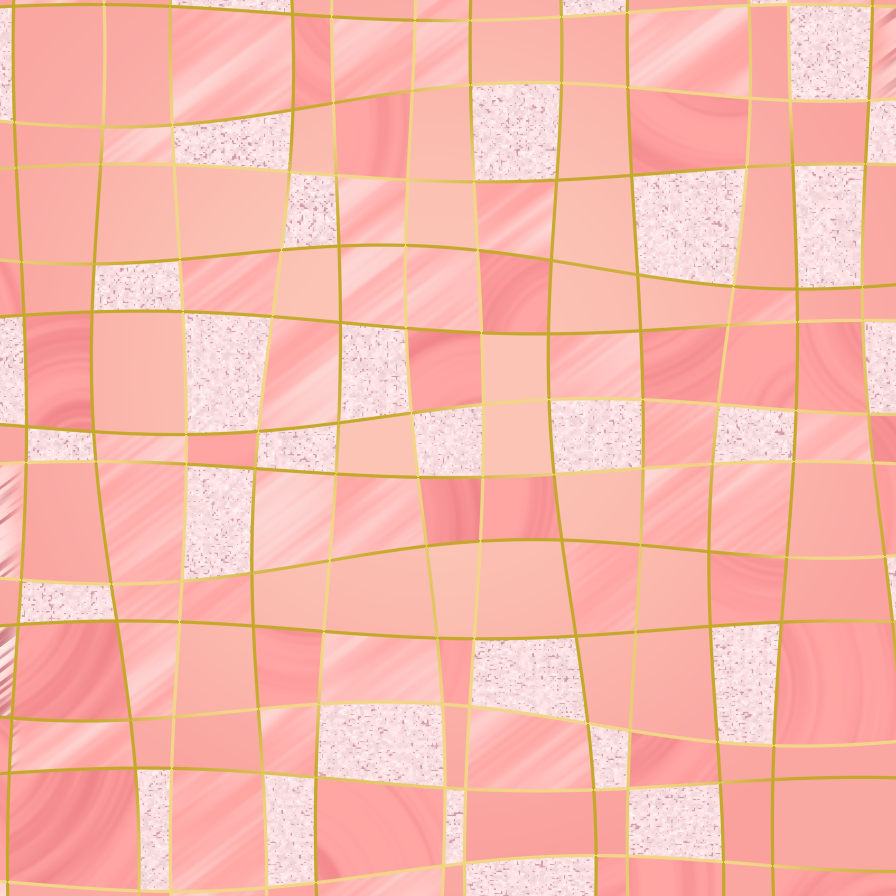
Write a Shadertoy shader that draws this pattern.

```glsl
#define TILE 0.51
#define LINES 12
#define LINE_WIDTH 0.0036
#define GRAIN 400.0
#define SEED 3.7
#define GOLD_DARK vec3(0.77, 0.66, 0.17)
#define GOLD_LIGHT vec3(0.95, 0.84, 0.53)
#define PEACH vec3(0.985, 0.77, 0.71)
#define ROSE vec3(0.98, 0.62, 0.61)
#define CORAL vec3(0.94, 0.52, 0.54)
#define BLUSH vec3(0.99, 0.84, 0.83)
#define GLITTER vec3(0.98, 0.87, 0.88)

const float TAU = 6.2831853;

// Each bend: offset, drift, swing, phase
const vec4 UPRIGHTS[6] = vec4[6](
    vec4(0.024, -0.007, 0.009, 0.49), vec4(0.100, 0.042, 0.016, 0.0),
    vec4(0.199, 0.0, 0.009, 0.49), vec4(0.316, -0.033, 0.015, 0.125),
    vec4(0.379, -0.020, 0.009, 0.42), vec4(0.453, 0.036, 0.013, -0.085));
const vec4 LEVELS[6] = vec4[6](
    vec4(0.014, 0.0, 0.009, 0.50), vec4(0.130, -0.036, 0.017, 0.16),
    vec4(0.193, 0.0, 0.010, 0.54), vec4(0.275, 0.035, 0.017, 0.06),
    vec4(0.355, 0.013, 0.010, 0.58), vec4(0.477, -0.028, 0.014, 0.23));

float hash(vec2 p) {
    return fract(sin(dot(p, vec2(127.1, 311.7))) * 43758.5453);
}

float noise(vec2 p) {
    vec2 i = floor(p), f = fract(p);
    f = f * f * (3.0 - 2.0 * f);
    vec2 e = vec2(0.0, 1.0);
    return mix(mix(hash(i), hash(i + e.yx), f.x),
               mix(hash(i + e.xy), hash(i + e.yy), f.x), f.y);
}

// Returns (cell index, distance to nearest line, index of that line)
vec3 scanLines(vec4 bends[6], float frequency, float across, float along) {
    vec3 found = vec3(0.0, 1.0, 0.0);
    for (int k = 0; k < LINES; k++) {
        vec4 b = bends[k % 6];
        float place = b.x + TILE * float(k / 6) + b.y * along
                    + b.z * cos(TAU * frequency * (along - b.w));
        float gap = across - place;
        found.x += step(0.0, gap);
        if (abs(gap) < found.y) found.yz = vec2(abs(gap), float(k));
    }
    return found;
}

float cellValue(vec2 cell) {
    return hash(cell + SEED);
}

// A cell glitters when its value beats its four neighbours, so none touch
bool isGlitter(vec2 cell) {
    vec2 e = vec2(1.0, 0.0);
    float rival = max(max(cellValue(cell + e), cellValue(cell - e)),
                      max(cellValue(cell + e.yx), cellValue(cell - e.yx)));
    return cellValue(cell) > rival;
}

vec3 glitterColor(vec2 p) {
    float speck = noise(p * GRAIN);
    float clump = noise(p * 45.0);
    vec3 color = GLITTER + 0.10 * (noise(p * GRAIN * 0.6 + 9.0) - 0.5);
    color = mix(color, vec3(0.76, 0.53, 0.60), 0.75 * smoothstep(0.73, 0.95, speck + 0.12 * (clump - 0.5)));
    return mix(color, vec3(1.0, 0.97, 0.97), 0.7 * smoothstep(0.3, 0.1, speck));
}

// Brushed bristles: x runs along the stroke, y across it
float bristles(vec2 s) {
    return 0.55 * noise(s * vec2(4.0, 26.0)) + 0.28 * noise(s * vec2(6.0, 75.0) + 5.0)
         + 0.17 * noise(s * vec2(9.0, 210.0) + 11.0);
}

vec3 paleStroke(vec2 p, float seed) {
    vec2 dir = normalize(vec2(1.0, -0.75));
    vec2 s = vec2(dot(p, dir), dot(p, vec2(-dir.y, dir.x))) + seed * 17.0;
    vec3 color = mix(ROSE + 0.03, BLUSH, smoothstep(0.2, 0.85, bristles(s)));
    // Dry bristle ends along the side edges
    float dry = smoothstep(0.47, 0.5, abs(p.x - 0.5)) * noise(p * 7.0 + seed);
    float hair = noise(s * vec2(9.0, 260.0));
    return mix(color, mix(vec3(0.70, 0.36, 0.40), vec3(1.0, 0.96, 0.95), smoothstep(0.2, 0.55, hair)), dry);
}

vec3 deepStroke(vec2 p, vec2 cell, float seed) {
    vec2 pivot = (cell - 0.5) * TILE / 6.0 + 0.14 * vec2(cos(TAU * seed), sin(TAU * seed));
    vec2 d = p - pivot;
    vec2 s = vec2(dot(d, vec2(0.7, -0.5)), length(d)) + seed * 13.0;
    return mix(CORAL, ROSE + 0.03, smoothstep(0.1, 0.65, bristles(s)));
}

vec3 satin(vec2 p, float seed) {
    float fade = smoothstep(0.12, 0.62, length(p - vec2(0.48, 0.42)));
    return mix(PEACH, ROSE, clamp(0.85 * fade + 0.25 * (seed - 0.5), 0.0, 1.0));
}

void mainImage(out vec4 fragColor, in vec2 fragCoord) {
    vec2 p = fragCoord / iResolution.xy;
    p.y = 1.0 - p.y;
    vec3 upright = scanLines(UPRIGHTS, 1.1, p.x, p.y);
    vec3 level = scanLines(LEVELS, 1.25, p.y, p.x);
    vec2 cell = vec2(upright.x, level.x);

    // Cell fill
    float kind = hash(cell + 41.3), seed = hash(cell + 73.9);
    vec3 color = satin(p, seed);
    if (isGlitter(cell)) color = glitterColor(p);
    else if (kind < 0.32) color = paleStroke(p, seed);
    else if (kind < 0.54) color = deepStroke(p, cell, seed);

    // Gold lines, their sheen drifting along the length
    bool isUpright = upright.y < level.y;
    vec2 track = isUpright ? vec2(p.y * 3.0, upright.z * 5.0) : vec2(p.x * 3.0, level.z * 5.0 + 90.0);
    vec3 gold = mix(GOLD_DARK, GOLD_LIGHT, smoothstep(0.35, 0.7, noise(track)));
    float gap = min(upright.y, level.y) - 0.5 * LINE_WIDTH;
    float blur = 0.7 / iResolution.y;
    color = mix(color, gold, smoothstep(blur, -blur, gap));
    fragColor = vec4(color, 1.0);
}
```
